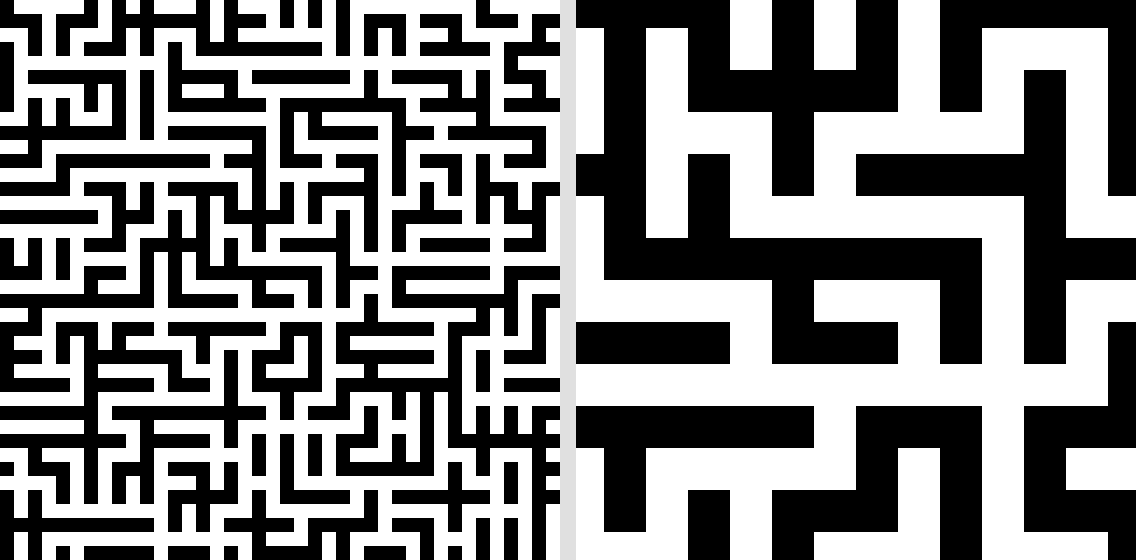
Left: the whole. Right: its middle third, enlarged.
This pattern is drawn by a WebGL 2 fragment shader. Its source:

```glsl
#version 300 es
precision highp float;
// Draws a black and white maze whose walls and corridors are equally wide.

uniform vec2 u_resolution;
out vec4 fragColor;

const float CELLS = 40.0;              // wall widths across the canvas height
const uint SEED = 29u;                 // selects another maze
const vec3 WALL_COLOR = vec3(0.0);
const vec3 PATH_COLOR = vec3(1.0);

// Integer hash of a lattice post.
uint hashPost(vec2 post) {
    uvec2 q = uvec2(ivec2(post) + 1024);
    uint h = q.x * 1664525u + q.y * 22695477u + SEED * 747796405u;
    h = (h ^ (h >> 16)) * 2246822519u;
    h = (h ^ (h >> 13)) * 3266489917u;
    return h ^ (h >> 16);
}

// Unit step along one of the four axis directions.
vec2 randomStep(vec2 post) {
    uint h = hashPost(post) >> 8;
    float side = (h & 1u) == 0u ? 1.0 : -1.0;
    return (h & 2u) == 0u ? vec2(side, 0.0) : vec2(0.0, side);
}

// Direction of the wall grown by a post; tiny closed rings are broken open.
vec2 wallStep(vec2 post) {
    vec2 heading = randomStep(post);
    if (heading.x > 0.5) {
        vec2 walker = post;
        for (int i = 0; i < 4; i++) walker += randomStep(walker);
        if (walker == post) heading = -heading;
    }
    return heading;
}

// 1 for a wall cell, 0 for a path cell.
float wallCell(vec2 cell) {
    vec2 parity = mod(cell, 2.0);
    float kind = parity.x + parity.y;
    if (kind < 0.5) return 1.0;        // post
    if (kind > 1.5) return 0.0;        // corridor crossing

    // Link between two posts: filled if either one grows towards the other.
    vec2 post = floor(cell / 2.0);
    bool grown = wallStep(post) == parity || wallStep(post + parity) == -parity;
    return grown ? 1.0 : 0.0;
}

void main() {
    vec2 p = gl_FragCoord.xy / u_resolution.y * CELLS;
    float pixel = CELLS / u_resolution.y;

    // Blend the four cells round the nearest corner by pixel coverage.
    vec2 corner = floor(p + 0.5);
    vec2 blend = clamp((p - corner) / pixel + 0.5, 0.0, 1.0);
    float below = mix(wallCell(corner - 1.0), wallCell(corner - vec2(0.0, 1.0)), blend.x);
    float above = mix(wallCell(corner - vec2(1.0, 0.0)), wallCell(corner), blend.x);
    float wall = mix(below, above, blend.y);

    fragColor = vec4(mix(PATH_COLOR, WALL_COLOR, wall), 1.0);
}
```
